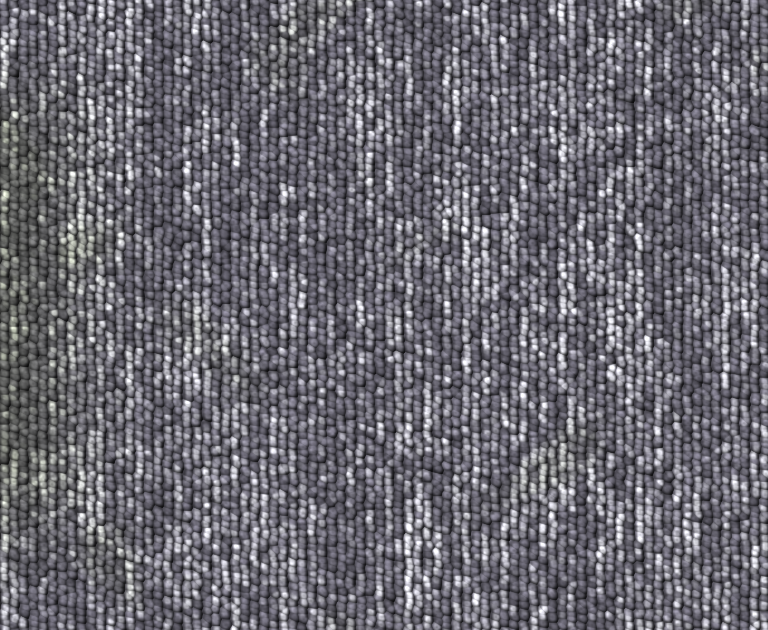
Reproduce this texture procedurally as a Shadertoy shader.

```glsl
const vec2 STITCHES = vec2(65.5, 108.0);   // columns and rows per canvas height
const vec2 JITTER = vec2(0.34, 0.85);      // wander of each stitch in its cell
const float STITCH_FLATTEN = 0.60;         // vertical weight of the tuft distance
const float BLEND_SHARPNESS = 24.0;
const float SIDE_LIGHT = 0.42;
const float FIBRE_GRAIN = 0.34;
const vec2 FIBRE_SCALE = vec2(2.6, 2.2);   // fibre flecks per stitch
const vec2 PALE_RANGE = vec2(0.34, 0.89);  // where pale yarn begins and peaks
const vec2 STRAND_WIDTH = vec2(0.14, 0.56); // core and rim of a pale strand
const vec2 SHADE_RANGE = vec2(0.50, 1.03); // gap and crown brightness
const vec3 DARK_YARN = vec3(0.415, 0.405, 0.455);
const vec3 PALE_YARN = vec3(0.86, 0.86, 0.89);
const vec3 OLIVE_TINT = vec3(0.94, 0.97, 0.85);

float hash(vec2 p) {
    vec3 q = fract(vec3(p.xyx) * vec3(0.1031, 0.1030, 0.0973));
    q += dot(q, q.yzx + 33.33);
    return fract((q.x + q.y) * q.z);
}

float valueNoise(vec2 p) {
    vec2 cell = floor(p), f = fract(p);
    f = f * f * (3.0 - 2.0 * f);
    return mix(mix(hash(cell), hash(cell + vec2(1, 0)), f.x),
               mix(hash(cell + vec2(0, 1)), hash(cell + vec2(1, 1)), f.x), f.y);
}

// Broad cloudy patches from layered sines, about -1 to 1
float patches(vec2 p) {
    float a = sin(p.x * 17.0 + 2.0 * sin(p.y * 9.0 + 1.0));
    float b = sin(p.y * 21.0 + 2.5 * sin(p.x * 12.0 + 0.6));
    float c = sin(p.x * 39.0 - p.y * 13.0 + 2.0 * sin(p.y * 27.0));
    return (a + b + c) / 3.0;
}

// Share of pale yarn in one stitch: long bands, column streaks, patches, chance
float paleness(vec2 id) {
    vec2 place = id / STITCHES;
    float band = valueNoise(vec2(id.x * 0.43, place.y * 1.1) + 40.0);
    float streak = valueNoise(vec2(id.x, place.y * 11.0) + 90.0);
    float dash = valueNoise(vec2(id.x, place.y * 34.0) + 150.0);
    float amount = 0.5 + 0.06 * patches(place) + 0.20 * (band - 0.5)
                 + 0.30 * (streak - 0.5) + 0.28 * (dash - 0.5)
                 + 0.38 * (hash(id + 7.0) - 0.5);
    return smoothstep(PALE_RANGE.x, PALE_RANGE.y, amount);
}

// Olive cast along the left edge and in a few faint patches
float oliveCast(vec2 p) {
    float edge = exp(-p.x * p.x / 0.017) * smoothstep(0.0, 0.3, p.y)
               * (1.0 - smoothstep(0.7, 1.0, p.y));
    float spots = smoothstep(0.45, 0.9, patches(p * 0.6 + 3.0));
    return clamp(edge + 0.4 * spots, 0.0, 1.0);
}

void mainImage(out vec4 fragColor, in vec2 fragCoord) {
    vec2 place = fragCoord / iResolution.y;
    vec2 grid = place * STITCHES;

    // Cellular tufts: nearest distance, with yarn blended across the seams
    float nearest = 9.0, weightSum = 0.0, pale = 0.0, tone = 0.0, side = 0.0;
    for (int i = -1; i <= 1; i++) {
        float column = floor(grid.x) + float(i);
        float y = grid.y + 5.0 * hash(vec2(column, 3.0));
        for (int j = -1; j <= 1; j++) {
            vec2 id = vec2(column, floor(y) + float(j));
            vec2 wander = vec2(hash(id + 11.0), hash(id + 57.0)) - 0.5;
            vec2 offset = vec2(grid.x, y) - id - 0.5 - wander * JITTER;
            offset.y = (offset.y + 0.35 * offset.x) * STITCH_FLATTEN;
            float d2 = dot(offset, offset);
            float weight = exp(-BLEND_SHARPNESS * d2);
            float strand = 1.0 - smoothstep(STRAND_WIDTH.x, STRAND_WIDTH.y, abs(offset.x));
            nearest = min(nearest, sqrt(d2));
            weightSum += weight;
            pale += weight * strand * paleness(id);
            tone += weight * mix(0.80, 1.20, hash(id + 23.0));
            side += weight * (offset.y - offset.x);
        }
    }
    pale /= weightSum;
    tone /= weightSum;
    side /= weightSum;

    // Rounded crown, dark gaps, light from the upper left and fibre flecks
    float crown = 1.0 - smoothstep(0.14, 0.58, nearest);
    float shade = mix(SHADE_RANGE.x, SHADE_RANGE.y, crown) + SIDE_LIGHT * side;
    shade *= 1.0 + FIBRE_GRAIN * (valueNoise(grid * FIBRE_SCALE + 300.0) - 0.5);
    vec3 yarn = mix(DARK_YARN, PALE_YARN, pale) * mix(tone, 1.0, 0.5 * pale);
    yarn *= mix(vec3(1.0), OLIVE_TINT, oliveCast(place));
    fragColor = vec4(clamp(yarn * shade, 0.0, 1.0), 1.0);
}
```
